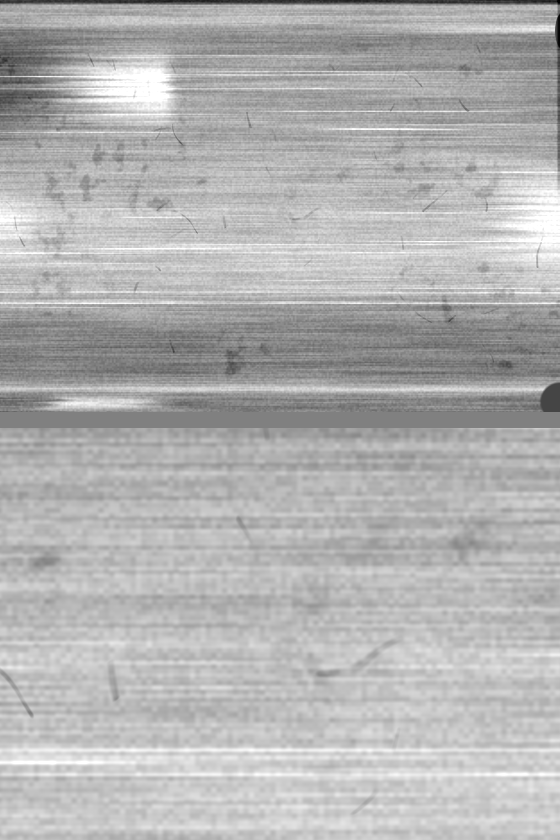
Top, the full canvas; bottom, a detail of the centre.
Reproduce this texture procedurally as a Shadertoy shader.

```glsl
// Worn brushed metal plate: horizontal grain, glare patches, bright lines and fine dark scratches.

const float FINE_GRAIN = 0.13;      // strength of the hairline brushing
const float BROAD_GRAIN = 0.10;     // strength of the wider brushed bands
const float SPECKLE = 0.10;         // strength of the isotropic sensor-like grain
const float STAIN_DEPTH = 0.13;     // darkness of smudged marks
const float SCRATCH_DEPTH = 0.24;   // darkness of scratches
const float SCRATCH_WIDTH = 0.0023;
const float LINE_WIDTH = 0.0018;
const int SCRATCHES = 46;
const int BRIGHT_LINES = 34;
const int KNOTS = 19;

// Height and grey level of the plate's shading, from bottom to top
const vec2 SHADING[KNOTS] = vec2[](
    vec2(0.00, 0.50), vec2(0.03, 0.50), vec2(0.045, 0.60), vec2(0.055, 0.78),
    vec2(0.075, 0.60), vec2(0.10, 0.49), vec2(0.19, 0.51), vec2(0.25, 0.63),
    vec2(0.30, 0.75), vec2(0.38, 0.79), vec2(0.47, 0.77), vec2(0.58, 0.73),
    vec2(0.68, 0.67), vec2(0.80, 0.64), vec2(0.905, 0.56), vec2(0.925, 0.56),
    vec2(0.94, 0.70), vec2(0.985, 0.70), vec2(0.996, 0.20));

float hash(vec2 p) {
    vec3 q = fract(p.xyx * vec3(0.1031, 0.1030, 0.0973));
    q += dot(q, q.yzx + 33.33);
    return fract((q.x + q.y) * q.z);
}

float noise(vec2 p) {
    vec2 cell = floor(p), f = fract(p);
    f = f * f * (3.0 - 2.0 * f);
    return mix(mix(hash(cell), hash(cell + vec2(1, 0)), f.x),
               mix(hash(cell + vec2(0, 1)), hash(cell + vec2(1, 1)), f.x), f.y);
}

float fbm(vec2 p) {
    return 0.55 * noise(p) + 0.3 * noise(p * 2.1 + 7.0) + 0.15 * noise(p * 4.3 + 19.0);
}

float bump(float x, float centre, float radius) {
    float d = (x - centre) / radius;
    return exp(-d * d);
}

float segmentDistance(vec2 p, vec2 a, vec2 b, out float along) {
    vec2 ab = b - a;
    along = clamp(dot(p - a, ab) / dot(ab, ab), 0.0, 1.0);
    return length(p - a - ab * along);
}

float shading(float y) {
    float tone = SHADING[0].y;
    for (int i = 1; i < KNOTS; i++)
        tone = mix(tone, SHADING[i].y, smoothstep(SHADING[i - 1].x, SHADING[i].x, y));
    return tone;
}

// Glare and shadow patches, with ends frayed along the brushing
float glare(vec2 uv) {
    float fray = noise(vec2(uv.x * 5.0, uv.y * 170.0)) - 0.5;
    float x = uv.x + 0.11 * fray;
    float spot = smoothstep(0.06, 0.27, x) * (1.0 - smoothstep(0.285, 0.325, uv.x + 0.02 * fray));
    float light = 0.45 * spot * bump(uv.y, 0.79, 0.07);
    light += 0.26 * smoothstep(0.85, 0.98, x) * bump(uv.y, 0.46, 0.09);
    light += 0.18 * (1.0 - smoothstep(0.0, 0.10, x)) * bump(uv.y, 0.47, 0.07);
    light += 0.45 * smoothstep(0.07, 0.14, x) * (1.0 - smoothstep(0.22, 0.35, x)) * bump(uv.y, 0.022, 0.016);
    light += 0.32 * smoothstep(0.5, 0.95, x) * bump(uv.y, 0.928, 0.010);
    light -= 0.27 * (1.0 - smoothstep(0.0, 0.2, x)) * bump(uv.y, 0.78, 0.13);
    light -= 0.06 * smoothstep(0.7, 1.0, x) * bump(uv.y, 0.79, 0.12);
    return light;
}

float brightLines(vec2 uv) {
    float light = 0.30 * bump(uv.y, 0.264, LINE_WIDTH);
    for (int i = 0; i < BRIGHT_LINES; i++) {
        float id = float(i) * 3.7;
        float y = 0.25 + 0.66 * pow(hash(vec2(id, 1.3)), 1.8);
        float reach = mix(0.08, 0.6, hash(vec2(id, 2.9)));
        float ends = 1.0 - smoothstep(0.3, 1.0, abs(uv.x - hash(vec2(id, 5.1))) / reach);
        light += mix(0.08, 0.27, hash(vec2(id, 8.7))) * ends * bump(uv.y, y, LINE_WIDTH);
    }
    return light * (0.6 + 0.7 * noise(vec2(uv.x * 30.0, uv.y * 90.0)));
}

float scratches(vec2 p, float aspect) {
    vec2 bent = p + 0.035 * (vec2(noise(p * 16.0), noise(p * 16.0 + 40.0)) - 0.5);
    float broken = smoothstep(0.22, 0.6, noise(p * 60.0));
    float dark = 0.0;
    for (int i = 0; i < SCRATCHES; i++) {
        float id = float(i) * 5.3, along;
        vec2 start = vec2(aspect * hash(vec2(id, 11.7)), mix(0.09, 0.84, hash(vec2(id, 17.1))));
        float angle = mix(0.4, 2.6, hash(vec2(id, 23.9)));
        float size = mix(0.02, 0.12, pow(hash(vec2(id, 31.3)), 2.0));
        float d = segmentDistance(bent, start, start + size * vec2(cos(angle), sin(angle)), along);
        float line = 1.0 - smoothstep(0.3, 1.6, d / SCRATCH_WIDTH);
        dark = max(dark, line * mix(0.35, 1.0, hash(vec2(id, 41.0))) * (1.0 - 0.5 * along));
    }
    return dark * broken;
}

void mainImage(out vec4 fragColor, in vec2 fragCoord) {
    vec2 uv = fragCoord / iResolution.xy;
    float aspect = iResolution.x / iResolution.y;
    vec2 p = uv * vec2(aspect, 1.0);

    // Shading and brushed grain
    float tone = shading(uv.y) + glare(uv) + brightLines(uv);
    tone += FINE_GRAIN * (noise(vec2(uv.x * 9.0, uv.y * 300.0)) - 0.5);
    tone += BROAD_GRAIN * (noise(vec2(uv.x * 4.0 + 9.0, uv.y * 95.0)) - 0.5);
    tone += SPECKLE * (noise(p * 230.0) - 0.5) + 0.06 * (fbm(p * 9.0) - 0.5);

    // Smudges and scratches on the face of the plate
    float face = smoothstep(0.07, 0.1, uv.y) * (1.0 - smoothstep(0.86, 0.92, uv.y));
    float stain = smoothstep(0.58, 0.8, fbm(p * 34.0)) * smoothstep(0.45, 0.65, noise(p * 7.0 + 3.0));
    tone -= face * (STAIN_DEPTH * stain + SCRATCH_DEPTH * scratches(p, aspect));

    // Dark notches and rim at the right edge
    float lowNotch = length((uv - vec2(1.0, 0.025)) / vec2(0.036, 0.048));
    float highNotch = length((uv - vec2(1.004, 0.925)) / vec2(0.013, 0.045));
    tone = mix(tone, 0.27, 1.0 - smoothstep(0.9, 1.05, min(lowNotch, highNotch)));
    tone -= 0.25 * smoothstep(0.993, 0.998, uv.x) * smoothstep(0.5, 0.6, uv.y);

    fragColor = vec4(vec3(clamp(tone, 0.0, 1.0)), 1.0);
}
```
